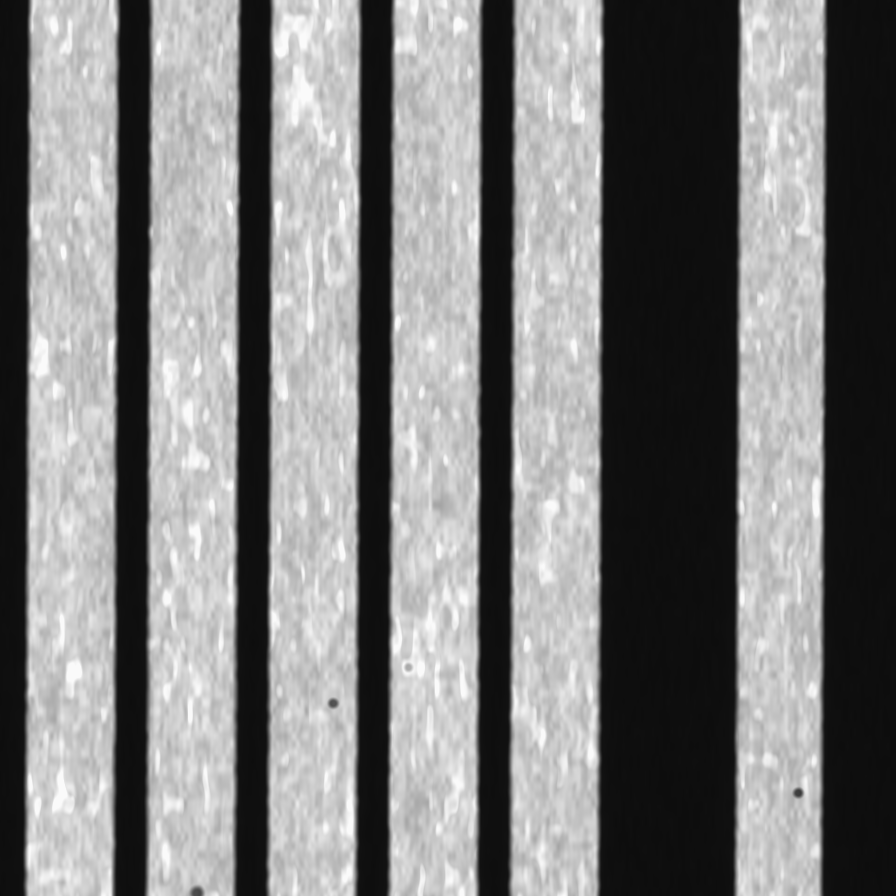
A Shadertoy shader for this pattern:

```glsl
#define BAR_COUNT 5
#define FIRST_X 0.0779
#define PITCH 0.1352
#define HALF_WIDTH 0.0489
#define LAST_X 0.8690
#define LAST_HALF_WIDTH 0.0474
#define LEAN 0.0046
#define EDGE_BLUR 0.0044
#define DARK 0.054
#define BAR_GREY 0.785
#define GRAIN 0.31

float hash(vec2 p) {
    vec3 q = fract(vec3(p.xyx) * 0.1031);
    q += dot(q, q.yzx + 33.33);
    return fract((q.x + q.y) * q.z);
}

float noise(vec2 p) {
    vec2 cell = floor(p), f = fract(p);
    f = f * f * (3.0 - 2.0 * f);
    return mix(mix(hash(cell), hash(cell + vec2(1, 0)), f.x),
               mix(hash(cell + vec2(0, 1)), hash(cell + vec2(1, 1)), f.x), f.y);
}

// Signed distance to the nearest upright bar
float barDistance(float x) {
    float d = abs(x - LAST_X) - LAST_HALF_WIDTH;
    for (int i = 0; i < BAR_COUNT; i++) {
        d = min(d, abs(x - FIRST_X - PITCH * float(i)) - HALF_WIDTH);
    }
    return d;
}

// Fine grain drawn out along the bars, with sparse bright flecks
float brushedGrey(vec2 p) {
    vec2 bent = p + 0.004 * vec2(noise(p * 45.0), noise(p * 38.0 + 7.0));
    float broad = noise(bent * vec2(24.0, 9.0) + 3.0) - 0.5;
    float streak = noise(bent * vec2(125.0, 48.0)) - 0.5;
    float fine = noise(bent * vec2(230.0, 105.0) + 19.0) - 0.5;
    float thread = noise(vec2(p.x * 260.0, p.y * 5.0)) - 0.5;
    float fleck = noise(bent * vec2(112.0, 39.0) + 61.0);
    float grey = BAR_GREY + GRAIN * (0.22 * broad + 0.42 * streak + 0.4 * fine + 0.16 * thread);
    grey += 0.16 * smoothstep(0.66, 0.95, fleck + 0.2 * broad);
    return min(grey, 0.98);
}

float speck(vec2 p, vec2 center, float radius) {
    return 1.0 - smoothstep(0.3 * radius, radius, length(p - center));
}

void mainImage(out vec4 fragColor, in vec2 fragCoord) {
    vec2 uv = fragCoord / iResolution.xy;

    // Slightly leaning bars with softly uneven edges
    float wobble = 0.0012 * (noise(uv * vec2(30.0, 85.0)) - 0.5);
    float d = barDistance(uv.x - LEAN * uv.y) + wobble;
    float blur = max(EDGE_BLUR, 0.7 / iResolution.x);
    float bar = 1.0 - smoothstep(-blur, blur, d);

    // Dust on the bright metal
    float dust = 0.75 * speck(uv, vec2(0.372, 0.215), 0.008);
    dust += 0.85 * speck(uv, vec2(0.891, 0.115), 0.008);
    dust += 0.75 * speck(uv, vec2(0.220, 0.003), 0.011);
    dust += 0.35 * speck(uv, vec2(0.456, 0.255), 0.007);

    float metal = brushedGrey(uv) * (1.0 - 0.8 * dust);
    float glow = 0.02 * exp(-max(d, 0.0) * 120.0);
    float gap = DARK + glow + 0.008 * (noise(uv * vec2(240.0, 60.0)) - 0.5);
    fragColor = vec4(vec3(mix(gap, metal, bar)), 1.0);
}
```
